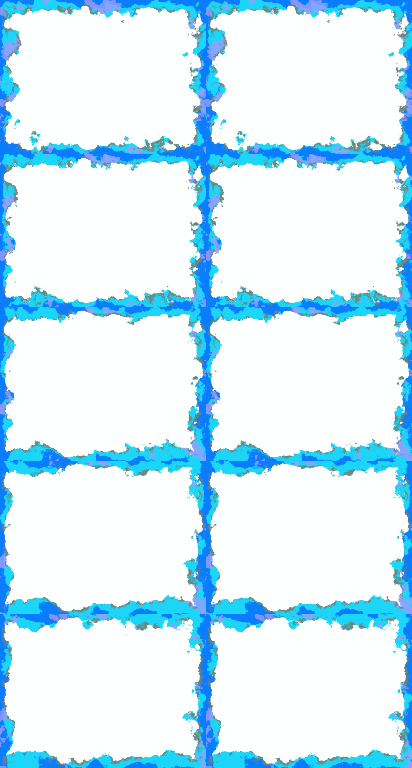
A WebGL 1 fragment shader for this pattern:

```glsl
precision highp float;
// Grid of white panes with ragged cyan and blue paint frames, drifting slightly from row to row.

uniform vec2 u_resolution;

#define GRID vec2(2.0, 5.0)
#define FRAME_WIDTH 0.070
#define RAGGEDNESS 0.105
#define BLUE_WIDTH 0.012
#define NOISE_SCALE 6.5
#define ROW_DRIFT 0.22
#define PAPER vec3(0.995, 1.0, 1.0)
#define CYAN vec3(0.11, 0.84, 0.98)
#define BLUE vec3(0.04, 0.49, 1.0)
#define LILAC vec3(0.62, 0.61, 1.0)
#define GREY vec3(0.44, 0.51, 0.46)

vec3 randomGradient(vec3 cell) {
  vec3 h = fract(cell * vec3(0.1031, 0.1030, 0.0973));
  h += dot(h, h.yxz + 33.33);
  return fract((h.xxy + h.yxx) * h.zyx) * 2.0 - 1.0;
}

// Gradient noise summed over the eight corners of a lattice cube
float gradientNoise(vec3 p) {
  vec3 cell = floor(p);
  vec3 f = p - cell;
  vec3 fade = f * f * f * (f * (f * 6.0 - 15.0) + 10.0);
  float sum = 0.0;
  for (int k = 0; k < 8; k++) {
    vec3 corner = mod(floor(float(k) / vec3(1.0, 2.0, 4.0)), 2.0);
    vec3 weight = mix(1.0 - fade, fade, corner);
    sum += dot(randomGradient(cell + corner), f - corner) * weight.x * weight.y * weight.z;
  }
  return sum * 1.5;
}

// Depth is not scaled, so fine detail drifts as slowly as coarse detail
float fbm(vec3 p) {
  float sum = 0.0;
  float amplitude = 1.0;
  for (int octave = 0; octave < 5; octave++) {
    sum += amplitude * gradientNoise(p);
    p = vec3(p.xy * 2.03 + 11.7, p.z + 7.0);
    amplitude *= 0.56;
  }
  return sum;
}

float smoothMin(float a, float b, float radius) {
  float h = max(radius - abs(a - b), 0.0) / radius;
  return min(a, b) - h * h * radius * 0.25;
}

void main() {
  vec2 grid = gl_FragCoord.xy / u_resolution * GRID;
  float row = floor(grid.y);

  // Pane coordinates, measured in pane heights
  vec2 paneSize = vec2(u_resolution.x / u_resolution.y * GRID.y / GRID.x, 1.0);
  vec2 p = fract(grid) * paneSize;
  float pixel = GRID.y / u_resolution.y;
  vec2 border = min(p, paneSize - p);
  float edge = smoothMin(border.x, border.y, 0.06);
  float upright = smoothstep(-0.03, 0.03, border.y - border.x);

  // Ragged outline, calmer at the seam so the frame stays closed
  vec3 q = vec3(p * NOISE_SCALE + 20.0, row * ROW_DRIFT + 3.37);
  float calm = mix(0.35, 1.0, smoothstep(0.0, 0.06, edge));
  float depth = FRAME_WIDTH + RAGGEDNESS * calm * fbm(q) - edge;
  float paint = smoothstep(-pixel, pixel, depth);

  // Deep blue core, heavier along the uprights
  float core = BLUE_WIDTH + 0.018 * upright + 0.085 * fbm(q + vec3(41.0, 17.0, 0.0)) - edge;
  vec3 color = mix(CYAN, BLUE, smoothstep(-1.5 * pixel, pixel, core));

  // Soft lilac blotches, mostly on the uprights
  float blotch = fbm(q * vec3(1.2, 1.2, 1.0) + vec3(73.0, 59.0, 0.0)) + 0.14 * upright;
  color = mix(color, LILAC, 0.8 * smoothstep(0.44, 0.56, blotch));

  // Grey grit gathered in patches at the outer rim
  float grit = fbm(q * vec3(3.5, 3.5, 1.0) + vec3(29.0, 83.0, 0.0));
  float patches = gradientNoise(q + vec3(97.0, 31.0, 0.0));
  float rim = 1.0 - smoothstep(0.015, 0.045, depth);
  color = mix(color, GREY, 0.9 * rim * smoothstep(0.0, 0.2, grit + 0.6 * patches));

  gl_FragColor = vec4(mix(PAPER, color, paint), 1.0);
}
```
